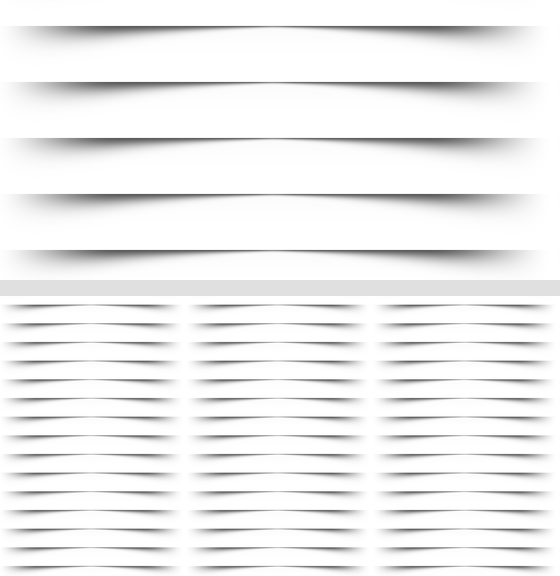
Top, the tile; bottom, the same tile 3 across and 3 down.
A Shadertoy shader for this pattern:

```glsl
// Five stacked divider shadows: a crisp top edge over a soft, bowed grey shade.

const float ROWS        = 5.0;    // dividers down the canvas
const float EDGE_OFFSET = 0.463;  // first edge below the top, in row heights
const float CENTRE_X    = 0.488;  // pinch point of the bow, in canvas widths
const vec3  PAPER       = vec3(1.0);
const float DARKNESS    = 0.63;   // strongest shade
const float PINCH_LOSS  = 0.10;   // shade lost at the pinch point
const float THIN        = 0.026;  // shade depth at the pinch, in row heights
const float SPREAD      = 0.34;   // extra depth gained towards the ends
const float BOW         = 1.5;    // curvature of the lower boundary
const float FALLOFF     = 1.7;    // vertical softness exponent
const float FADE_START  = 0.55;   // where the ends begin to dissolve
const float HALO        = 0.015;  // faint wide glow below each divider
const float HALO_DEPTH  = 0.33;
const float WRAP_MARGIN = 0.2;    // part of a row counted as above its edge

// Distance from the pinch: 0 at the centre, 1 at the wrapped far end.
float spanFromCentre(float x) {
    return 2.0 * abs(fract(x - CENTRE_X + 0.5) - 0.5);
}

// Signed distance below the nearest divider edge, in row heights.
float depthBelowEdge(float y) {
    float row = (1.0 - y) * ROWS - EDGE_OFFSET;
    return fract(row + WRAP_MARGIN) - WRAP_MARGIN;
}

float shadowShade(float span, float depth) {
    float reach = THIN + SPREAD * pow(span, BOW);
    float endFade = 1.0 - smoothstep(FADE_START, 1.0, span);
    float pinch = PINCH_LOSS * (1.0 - smoothstep(0.0, 0.08, span));
    float core = (DARKNESS - pinch) * endFade * exp(-pow(depth / reach, FALLOFF));

    float haloFall = depth / HALO_DEPTH;
    float halo = HALO * (1.0 - smoothstep(0.85, 1.0, span)) * exp(-haloFall * haloFall);
    return core + halo;
}

void mainImage(out vec4 fragColor, in vec2 fragCoord) {
    vec2 uv = fragCoord / iResolution.xy;
    float depth = depthBelowEdge(uv.y);

    // Coverage of the crisp upper edge, one pixel wide
    float pixel = ROWS / iResolution.y;
    float coverage = clamp(depth / pixel + 0.5, 0.0, 1.0);

    float shade = coverage * shadowShade(spanFromCentre(uv.x), max(depth, 0.0));
    fragColor = vec4(PAPER * (1.0 - shade), 1.0);
}
```
